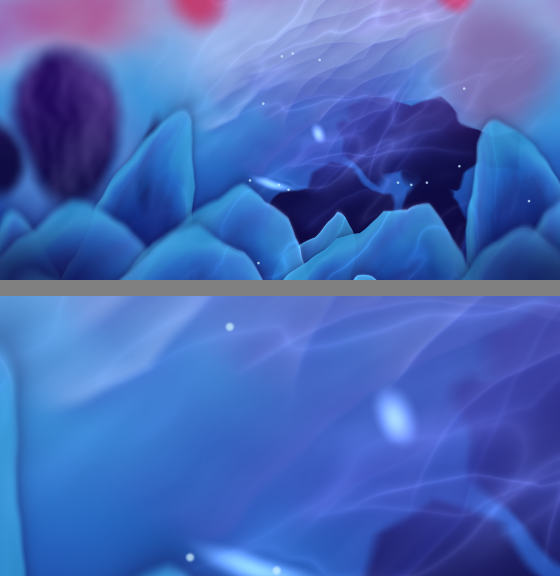
Top, the full canvas; bottom, a detail of the centre.
This background is drawn by a Shadertoy shader. Its source:

```glsl
const vec3 INK = vec3(.05, .03, .24), PLUM = vec3(.22, .10, .43);
const vec3 NAVY = vec3(.08, .18, .55), AZURE = vec3(.15, .40, .76);
const vec3 SKY = vec3(.26, .63, .88), MIST = vec3(.62, .71, .90);
const vec3 MAUVE = vec3(.59, .45, .74), ROSE = vec3(.78, .16, .36);
const vec3 INDIGO = vec3(.23, .27, .70), GLINT = vec3(.80, .94, 1.);
const float VEILS = 18., PETALS = 15., SPARKS = 14.;
const float VEIL_ANGLE = .56, SHARP_EDGE = .003, SOFT_EDGE = .03;
const vec2 VEIL_CENTER = vec2(1.22, .63);

float hash(float n) { return fract(sin(n * 12.9898) * 43758.547); }

vec2 turn(vec2 p, float a) {
  float c = cos(a), s = sin(a);
  return vec2(c * p.x + s * p.y, c * p.y - s * p.x);
}

// Layered sines, about -1 to 1
float waves(vec2 p) {
  float sum = 0., amp = .5;
  for (float i = 0.; i < 4.; i++) {
    sum += amp * sin(p.x + 1.3 * sin(p.y)) * cos(p.y * .8 + i);
    p = turn(p, 1.1) * 1.8 + 2.3;
    amp *= .55;
  }
  return sum;
}

// Thin lines along the zeros of the waves
float creases(vec2 p) { return pow(1. - min(abs(waves(p)) * 1.6, 1.), 9.); }

// Triangle wave for angular outlines
vec2 zigzag(vec2 p) { return abs(fract(p) - .5) - .25; }

// Soft ellipse: center in xy, radii in zw
float blob(vec2 p, vec4 e, float angle, float soft) {
  float d = length(turn(p - e.xy, angle) / e.zw);
  return 1. - smoothstep(1. - soft, 1. + soft, d);
}

vec3 backdrop(vec2 p) {
  float cloud = waves(p * 5.), y = p.y + .09 * cloud;
  vec3 col = mix(NAVY, AZURE, smoothstep(.1, .45, y));
  col = mix(col, SKY, .75 * smoothstep(.38, .62, y));
  col = mix(col, MIST, .9 * smoothstep(.6, .9, y));
  col = mix(col, MAUVE, clamp(smoothstep(.74, .97, y) * (.6 + .9 * cloud), 0., 1.));
  col = mix(col, MAUVE * .85, .8 * blob(p, vec4(1.77, .75, .22, .2), .4, .5));
  col = mix(col, MIST + .1, .7 * blob(p, vec4(.92, .86, .25, .11), .5, .9));
  col = mix(col, ROSE, .4 * blob(p, vec4(.32, .94, .22, .12), 0., .8));
  col = mix(col, ROSE, .9 * blob(p, vec4(.7, 1., .09, .1), .4, .6));
  return mix(col, ROSE, .8 * blob(p, vec4(1.62, 1.02, .07, .07), 0., .4));
}

// Dark hollows between the sheets
vec3 addHollows(vec3 col, vec2 p) {
  vec2 k = p + .13 * zigzag(turn(p, .5).yx * 4.3 + .2) + .06 * zigzag(p * 9.);
  float cup = blob(p, vec4(.25, .47, .25, .25), 0., .35);
  col = mix(col, mix(AZURE, MIST, .45 + .6 * waves(p * vec2(11, 4))), .6 * cup);
  float bud = blob(p, vec4(.24, .54, .13 + .08 * p.y, .28), .12, .22);
  vec3 skin = mix(INK, PLUM, smoothstep(.25, .7, p.y)) + .16 * waves(p * vec2(16, 7));
  col = mix(col, skin, .92 * bud);
  float dark = blob(p, vec4(0, .43, .07, .12), 0., .4);
  dark = max(dark, blob(p, vec4(.53, .42, .03, .14), -.1, .5));
  dark = max(dark, blob(k, vec4(1.48, .5, .29, .14), -.1, .06));
  dark = max(dark, blob(k, vec4(1.78, .46, .08, .08), .3, .12));
  dark = max(dark, blob(k, vec4(1.18, .2, .22, .2), .2, .06));
  dark = max(dark, blob(k, vec4(1.55, .23, .11, .2), .2, .12));
  return mix(col, mix(INK, PLUM, .6 * smoothstep(.4, .66, p.y)), .96 * dark);
}

// Translucent sheets, each with a crisp edge and a shadow below it
vec3 addVeils(vec3 col, vec2 p, float focus) {
  float edge = mix(.02, SHARP_EDGE, focus);
  for (float n = 0.; n < VEILS; n++) {
    float h = hash(n + 3.), g = hash(n + 31.), start = .35 * g - .48;
    vec2 q = turn(p - VEIL_CENTER, VEIL_ANGLE + .9 * (h - .5));
    float lift = mix(.28, -.28, n / (VEILS - 1.));
    float d = q.y - lift - .05 * sin(q.x * 5. + n * 2.1) - .035 * abs(sin(q.x * 8. + n * 4.3));
    float span = smoothstep(start, start + .07, q.x + .3 * d);
    span *= 1. - smoothstep(.15, .6, q.x + .2 * h);
    float above = smoothstep(-edge, edge, d);
    vec3 tint = mix(INDIGO, MIST, smoothstep(-.22, .2, lift + .2 * (q.x + g - .5)));
    tint += .1 * waves(vec2(q.x * 5. + n, d * 45.));
    col = mix(col, INDIGO, .38 * span * (1. - above) * exp(min(d, 0.) * 28.));
    float sheet = above * span * exp(-max(d, 0.) * 11.);
    col = mix(col, tint, sheet * mix(.25, .6, smoothstep(-.24, -.08, lift)));
    col += .17 * g * MIST * span * exp(-abs(d) / edge);
  }
  return col;
}

// Rows of cupped petals from back to front
vec3 addPetals(vec3 col, vec2 p, float focus) {
  float blur = mix(SOFT_EDGE, SHARP_EDGE, focus);
  for (float n = 0.; n < PETALS; n++) {
    float row = floor(n / 5.), h = hash(n + 9.);
    float cx = .05 + .575 * mod(n, 5.) + .25 * row - .2 * row * max(row - 1., 0.);
    float top = .42 - .155 * row + (.18 - .07 * row) * cos(5.3 * (cx - .62));
    top += .06 * row * (h - .5);
    float x = p.x - cx + (h - .5) * (top - p.y);
    x /= mix(.13, .18 + .13 * h, min(row, 1.));
    float d = top - .2 * pow(abs(x), 1.4 + h) - p.y + .02 * sin(p.x * 17. + n * 2.);
    d += .08 * focus * zigzag(vec2(p.x * 6. + h)).x;
    float fold = waves(vec2(x * 3. + n + d * 5., d * 8.));
    vec3 tint = mix(SKY, AZURE, smoothstep(0., .17, d + .12 * fold));
    tint = mix(tint, NAVY * .85, smoothstep(.12, .34, d + .13 * fold)) + .1 * fold;
    tint += .2 * SKY * focus * creases(vec2(x * 2. + n, d * 6. + x));
    float inside = smoothstep(-blur, blur, d);
    col = mix(col, INK, .4 * (1. - inside) * exp(min(d, 0.) * 30.));
    col = mix(col, tint, inside * mix(.92, .4, smoothstep(.12, .4, d)));
    col += .3 * GLINT * focus * max(.4 + fold, 0.) * exp(-abs(d) / .005);
  }
  return col;
}

void mainImage(out vec4 fragColor, in vec2 fragCoord) {
  vec2 p = fragCoord / iResolution.y;
  float focus = exp(-pow(abs(p.x - 1.25) / .52, 2.));
  vec2 q = p + .03 * vec2(waves(p * 7.), waves(p.yx * 7. + 4.));
  vec3 col = addVeils(addHollows(backdrop(q), q), q, focus);
  vec2 silk = turn(q - VEIL_CENTER, VEIL_ANGLE) * vec2(4, 9);
  col += .13 * focus * MIST * (creases(silk) + creases(silk.yx * .6 + 5.));
  col = addPetals(col, q, focus);
  // Highlights and sparks
  col += .5 * GLINT * blob(q, vec4(1.13, .52, .014, .022), .5, .95);
  col += .5 * GLINT * blob(q, vec4(.97, .35, .05, .012), -.3, .95);
  for (float n = 0.; n < SPARKS; n++) {
    float d = length(p - vec2(.85 + 1.1 * hash(n + 50.), hash(n + 80.)));
    col = mix(col, GLINT, .75 - .75 * smoothstep(.002, .007, d));
  }
  // Dim lower corners
  float corner = (1. - smoothstep(0., .28, p.y)) * smoothstep(.35, 1., abs(p.x - 1.));
  fragColor = vec4(clamp(mix(col, INK, .7 * corner), 0., 1.), 1);
}
```
